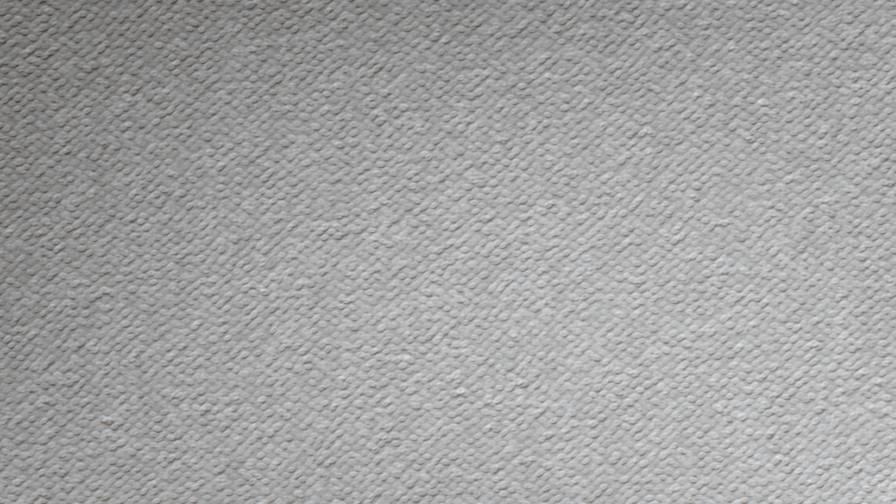
This texture is drawn by a WebGL 2 fragment shader. Its source:

```glsl
#version 300 es
precision highp float;
// Embossed grey wall covering: small oval grains on a crossed, jittered lattice.
// Each grain is a flat-topped pebble; the slope of its rim towards the light gives
// a cool lit crescent and a warm shaded one, over a broad, uneven illumination.

uniform vec2 u_resolution;
out vec4 fragColor;

// Lengths are in canvas heights.
const float UNIT = 1.0 / 288.0;
const mat2 LATTICE = mat2(3.6, 3.2, 3.6, -2.7) * UNIT;  // columns: rising and falling rows
const vec2 GRAIN_RADIUS = vec2(2.7, 1.8) * UNIT;        // along and across a grain
const float GRAIN_TILT = 0.22;
const float TILT_SPREAD = 1.3;
const float JITTER = 0.4;
const float WARP = 0.8 * UNIT;
const vec2 LIGHT_DIR = vec2(-0.3, 0.95);

const float RELIEF_GAIN = 0.125;
const float CREASE_DEPTH = 0.07;
const float FACE_GAIN = 0.045;       // grain tops against the gaps
const float FACE_VARIATION = 0.6;    // from grain to grain
const float FACE_MEAN = 0.66;
const float PATCH_GAIN = 0.009;
const float FINE_ROUGHNESS = 0.016;

// Illumination at the corners, and the lift in the middle
const float TONE_TOP_LEFT = 0.445;
const float TONE_TOP_RIGHT = 0.62;
const float TONE_BOTTOM_LEFT = 0.585;
const float TONE_BOTTOM_RIGHT = 0.73;
const float CENTRE_LIFT = 0.08;

const vec3 RELIEF_TINT = vec3(-0.012, 0.0, 0.012);
const vec3 CREASE_TINT = vec3(0.014, 0.0, -0.006);
const vec3 TONE_TINT = vec3(-0.03, 0.0, 0.03);

vec3 hash3(vec2 cell) {
    vec3 q = fract(cell.xyx * vec3(0.1031, 0.1030, 0.0973));
    q += dot(q, q.yxz + 33.33);
    return fract((q.xxy + q.yzz) * q.zyx);
}

// Slow bending of the rows
vec2 warp(vec2 p) {
    vec2 bend = sin(p.yx * vec2(17.0, 13.0) + p * 7.0);
    bend += 0.5 * sin(p.yx * vec2(41.0, 37.0) - p * 23.0 + 1.7);
    return p + bend * WARP;
}

// x: slope of the pebbles towards the light, y: brightness of their faces.
// Height is exp(-r^4), so tops are flat and rims are crisp.
vec2 grains(vec2 p) {
    vec2 home = floor(inverse(LATTICE) * p);
    vec2 sum = vec2(0.0);
    for (int j = -2; j <= 2; j++) {
        for (int i = -2; i <= 2; i++) {
            vec2 cell = home + vec2(i, j);
            vec3 rnd = hash3(cell + 400.0);
            vec3 look = hash3(cell.yx + 731.0);
            vec2 centre = LATTICE * (cell + 0.5 + JITTER * (rnd.xy - 0.5));
            float tilt = GRAIN_TILT + TILT_SPREAD * (rnd.z - 0.5);
            vec2 axis = vec2(cos(tilt), sin(tilt));
            mat2 toGrain = mat2(axis.x, -axis.y, axis.y, axis.x);
            vec2 d = toGrain * (p - centre) / (GRAIN_RADIUS * (0.82 + 0.36 * look.x));
            float r2 = dot(d, d);
            float height = exp(-r2 * r2);
            float strength = 0.6 + 0.8 * look.y;
            sum.x += 2.0 * strength * r2 * height * dot(d, toGrain * LIGHT_DIR);
            sum.y += height * (1.0 + FACE_VARIATION * (2.0 * look.z - 1.0));
        }
    }
    return sum;
}

// Faint surface roughness from crossed sines
float roughness(vec2 p) {
    vec2 q = p / UNIT;
    float a = sin(q.x * 1.31 + 2.0 * sin(q.y * 0.83));
    float b = sin(q.y * 1.57 + 2.0 * sin(q.x * 0.71 + 1.3));
    return a * b;
}

// Soft patches a few grains wide
float patches(vec2 p) {
    float a = sin(p.x * 71.0 + 2.0 * sin(p.y * 43.0)) * sin(p.y * 83.0 + 2.0 * sin(p.x * 37.0));
    float b = sin(p.x * 29.0 - p.y * 23.0 + 2.0 * sin(p.y * 17.0 + p.x * 11.0));
    return a + 0.6 * b;
}

float illumination(vec2 uv) {
    float top = mix(TONE_TOP_LEFT, TONE_TOP_RIGHT, uv.x);
    float bottom = mix(TONE_BOTTOM_LEFT, TONE_BOTTOM_RIGHT, uv.x);
    vec2 arch = 4.0 * uv * (1.0 - uv);
    return mix(bottom, top, uv.y) + CENTRE_LIFT * arch.x * arch.y;
}

void main() {
    vec2 uv = gl_FragCoord.xy / u_resolution;
    vec2 p = gl_FragCoord.xy / u_resolution.y;

    // Relief, with deeper creases on the shaded side
    vec2 grain = grains(warp(p));
    float crease = smoothstep(0.35, 0.85, -grain.x);
    float tone = illumination(uv) + RELIEF_GAIN * grain.x;
    tone += CREASE_DEPTH * (0.14 - crease) + FACE_GAIN * (grain.y - FACE_MEAN);
    tone += PATCH_GAIN * patches(p) + FINE_ROUGHNESS * roughness(p);

    // Warm shadows, cool highlights
    vec3 color = tone + RELIEF_TINT * clamp(grain.x, -1.0, 1.0) + CREASE_TINT * crease;
    color += TONE_TINT * (tone - 0.62);
    fragColor = vec4(clamp(color, 0.0, 1.0), 1.0);
}
```
